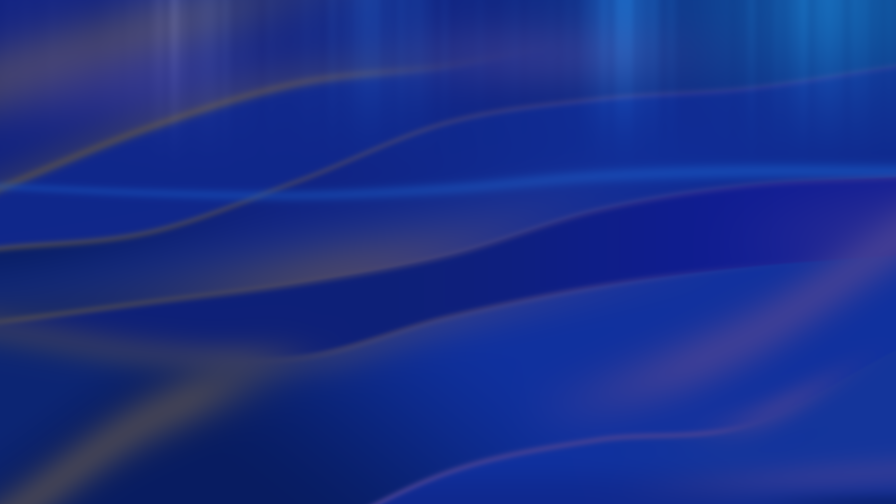
Write a Shadertoy shader that draws this background.

```glsl
#define NAVY   vec3(0.03, 0.11, 0.38)
#define INDIGO vec3(0.06, 0.13, 0.50)
#define ROYAL  vec3(0.06, 0.19, 0.62)
#define AZURE  vec3(0.10, 0.36, 0.78)
#define TEAL   vec3(0.05, 0.27, 0.56)
#define OLIVE  vec3(0.32, 0.30, 0.32)
#define MAUVE  vec3(0.29, 0.26, 0.58)
#define EDGE_SOFTNESS 0.004
#define RIM_WIDTH 0.008
#define RIM_STRENGTH 0.6
#define STREAK_DENSITY 38.0
#define STREAK_STRENGTH 0.38

float hash(float n) {
    n = fract(n * 0.1031);
    n *= n + 33.33;
    return fract(n * (n + n));
}

float noise(float x) {
    float cell = floor(x);
    return mix(hash(cell), hash(cell + 1.0), smoothstep(0.0, 1.0, x - cell));
}

float bell(float d, float width) {
    d /= width;
    return exp(-d * d);
}

// Smooth curve through evenly spaced heights
float spline(float x, float k[7]) {
    float t = clamp(x, 0.0, 0.9999) * 6.0;
    int i = int(t);
    float f = t - float(i);
    float b = k[i], c = k[i + 1];
    float a = i > 0 ? k[max(i - 1, 0)] : 2.0 * b - c;
    float d = i < 5 ? k[min(i + 2, 6)] : 2.0 * c - b;
    return b + 0.5 * f * (c - a + f * (2.0 * a - 5.0 * b + 4.0 * c - d
             + f * (3.0 * (b - c) + d - a)));
}

// Coverage of the sheet lying under an edge
float under(float d) {
    return 1.0 - smoothstep(-EDGE_SOFTNESS, EDGE_SOFTNESS, d);
}

// Light that fades away from one side of an edge
float sideGlow(float d, float width) {
    return smoothstep(-0.012, 0.008, d) * bell(max(d, 0.0), width);
}

// Vertical curtains of light hanging from the top
float streaks(vec2 p) {
    float fine = noise(p.x * STREAK_DENSITY) * 0.5
               + noise(p.x * STREAK_DENSITY * 2.7 + 19.0) * 0.5;
    float groups = bell(p.x - 0.21, 0.05) * 0.7 + bell(p.x - 0.42, 0.06) * 0.5
                 + bell(p.x - 0.70, 0.04) + bell(p.x - 0.92, 0.09) * 0.6;
    return (0.12 + groups) * (0.25 + fine) * smoothstep(0.64, 1.02, p.y);
}

void mainImage(out vec4 fragColor, in vec2 fragCoord) {
    vec2 p = fragCoord / iResolution.xy;
    float x = p.x, y = p.y;
    vec3 warm = mix(OLIVE, MAUVE, smoothstep(0.1, 0.85, x));

    // Signed heights above the folds
    float top    = y - spline(x, float[7](0.843, 0.935, 1.02, 1.10, 1.18, 1.26, 1.34));
    float first  = y - spline(x, float[7](0.625, 0.745, 0.833, 0.868, 0.921, 0.949, 0.977));
    float second = y - spline(x, float[7](0.507, 0.539, 0.641, 0.757, 0.803, 0.824, 0.868));
    float third  = y - spline(x, float[7](0.361, 0.400, 0.4375, 0.493, 0.583, 0.632, 0.648));
    float fourth = y - spline(x, float[7](0.345, 0.299, 0.290, 0.370, 0.4306, 0.470, 0.493));
    float fifth  = y - spline(x, float[7](-0.435, -0.25, -0.083, 0.0625, 0.127, 0.156, 0.305));
    float ribbon = y - spline(x, float[7](-0.037, 0.167, 0.275, 0.30, 0.30, 0.30, 0.30));
    float sash   = y - spline(x, float[7](0.0, 0.0, 0.10, 0.165, 0.215, 0.33, 0.52));
    float beam   = y - spline(x, float[7](0.63, 0.617, 0.612, 0.625, 0.650, 0.660, 0.658));

    // Upper haze
    vec3 col = mix(INDIGO, TEAL, smoothstep(0.45, 1.0, x) * smoothstep(0.6, 1.0, y));
    float upperLeft = 1.0 - smoothstep(0.1, 0.5, x);
    col = mix(col, warm, 0.65 * upperLeft * bell(top, 0.07));
    col = mix(col, MAUVE, 0.45 * bell(x - 0.13, 0.17) * bell(y - 0.84, 0.10));

    // First fold
    vec3 sheet = mix(INDIGO, ROYAL, 0.35);
    sheet = mix(sheet, TEAL, smoothstep(0.55, 1.0, x) * smoothstep(0.65, 1.0, y) * 0.8);
    col = mix(col, sheet, under(first) * (1.0 - smoothstep(0.4, 0.65, x)));
    col = mix(col, MAUVE, 0.45 * bell(x - 0.60, 0.15) * bell(y - 0.89, 0.07));
    float firstFade = 1.0 - smoothstep(0.3, 0.65, x);
    col = mix(col, warm, firstFade * (0.5 * bell(first, 0.012) + 0.35 * sideGlow(first, 0.05)));

    // Second fold
    sheet = mix(NAVY, INDIGO, smoothstep(0.0, 0.35, x));
    sheet = mix(sheet, ROYAL, 0.6 * smoothstep(0.2, 0.7, x));
    sheet = mix(sheet, ROYAL, 0.35 * bell(third - 0.06, 0.07));
    col = mix(col, sheet, under(second) * (1.0 - 0.4 * smoothstep(0.7, 1.0, x)));
    col = mix(col, warm, RIM_STRENGTH * mix(1.0, 0.4, x) * bell(second, RIM_WIDTH));

    // Thin beam and curtains
    col = mix(col, AZURE, mix(0.32, 0.55, x) * bell(beam, mix(0.010, 0.018, x)));
    col += STREAK_STRENGTH * streaks(p) * mix(vec3(0.45, 0.42, 0.42), vec3(0.12, 0.5, 0.55), smoothstep(0.15, 0.45, x));

    // Third fold, lit from above
    float thirdGlow = bell(x - 0.40, 0.19) * 0.8 + 0.18 * (1.0 - smoothstep(0.0, 0.5, x));
    col = mix(col, warm, thirdGlow * sideGlow(third, 0.085));
    sheet = mix(mix(NAVY, INDIGO, 0.75), vec3(0.06, 0.11, 0.58), smoothstep(0.4, 0.9, x));
    sheet = mix(sheet, MAUVE, 0.35 * smoothstep(0.75, 1.0, x) * bell(fourth - 0.05, 0.10));
    col = mix(col, sheet, under(third));
    col = mix(col, warm, RIM_STRENGTH * mix(1.0, 0.5, x) * bell(third, RIM_WIDTH));

    // Fourth fold with its crossing ribbon and sash
    float crisp = smoothstep(0.25, 0.4, x);
    sheet = mix(NAVY, ROYAL, smoothstep(0.15, 0.65, x + 0.7 * (y - 0.2)));
    sheet = mix(sheet, INDIGO + vec3(0.0, 0.04, 0.0), 0.6 * smoothstep(0.0, 0.2, ribbon) * (1.0 - crisp));
    float soft = mix(0.035, EDGE_SOFTNESS, crisp);
    col = mix(col, sheet, 1.0 - smoothstep(-soft, soft, fourth));
    col = mix(col, warm, 0.42 * sideGlow(-fourth, 0.05) * crisp * (1.0 - smoothstep(0.45, 0.9, x)));
    col = mix(col, warm, 0.42 * bell(fourth, 0.04) * (1.0 - crisp));
    col = mix(col, warm, 0.45 * bell(fourth, RIM_WIDTH) * crisp * (1.0 - smoothstep(0.6, 0.95, x)));
    col = mix(col, OLIVE, 0.75 * bell(ribbon, 0.06) * (1.0 - smoothstep(0.2, 0.36, x)));
    col = mix(col, MAUVE, 0.75 * bell(sash, 0.065) * smoothstep(0.55, 0.8, x));

    // Fifth fold and lower right glow
    sheet = mix(ROYAL, vec3(0.09, 0.22, 0.60), smoothstep(0.6, 1.0, x));
    sheet = mix(sheet, INDIGO, 0.5 * (1.0 - smoothstep(0.0, 0.1, y)));
    float fifthFade = 1.0 - smoothstep(0.78, 0.88, x);
    col = mix(col, sheet, under(fifth) * mix(0.6, 1.0, fifthFade));
    col = mix(col, MAUVE, 0.65 * bell(fifth, RIM_WIDTH) * fifthFade);
    col = mix(col, MAUVE, 0.6 * bell(fifth - 0.01, 0.035) * bell(x - 0.87, 0.07));
    col = mix(col, MAUVE, 0.45 * bell(y - 0.04 - 0.12 * (x - 0.8), 0.035) * smoothstep(0.65, 0.95, x));
    col = mix(col, NAVY, 0.6 * smoothstep(0.8, 1.0, x) * bell(y, 0.02));

    fragColor = vec4(clamp(col, 0.0, 1.0), 1.0);
}
```
